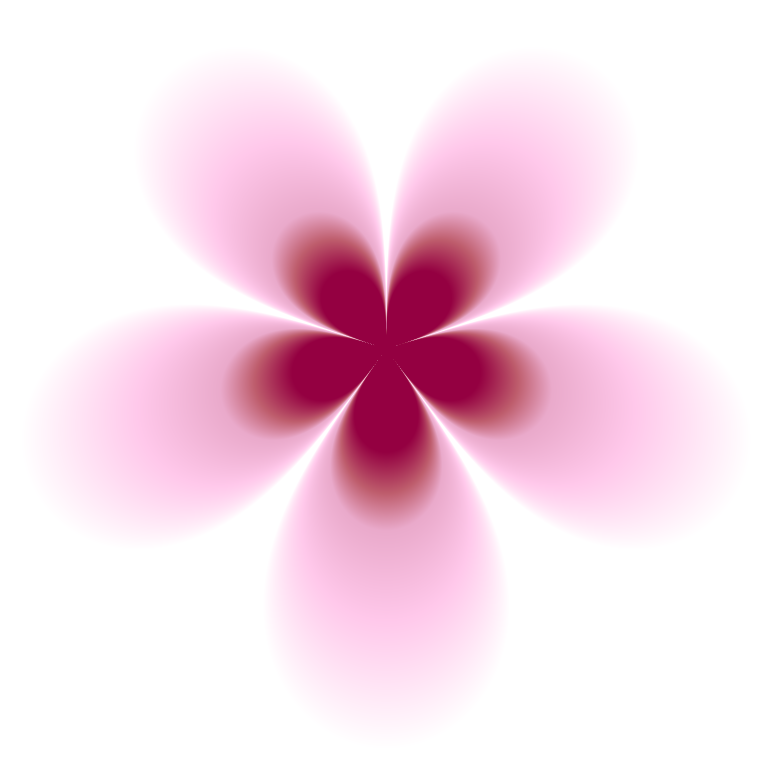
Give the GLSL for this background, as a Shadertoy shader.

```glsl
// A soft five-petalled pink blossom with a crimson heart on white.

const float HALF_PI = 1.57079633;
const float PETALS = 5.0;
const vec2 CENTER = vec2(0.503, 0.5456);
const float PETAL_LENGTH = 0.5;
const float ROUNDNESS = 0.4;  // lower values give fuller petals
const float DROOP = 0.07;     // lengthens the petals that point down

const vec3 CRIMSON = vec3(0.58, 0.0, 0.255);
const vec3 ROSE_BROWN = vec3(0.745, 0.365, 0.425);
const vec3 MAUVE = vec3(0.915, 0.665, 0.795);
const vec3 PINK = vec3(1.0, 0.785, 0.92);
const vec3 WHITE = vec3(1.0);

// Linear ramp from 0 at start to 1 at end
float ramp(float start, float end, float x) {
    return clamp((x - start) / (end - start), 0.0, 1.0);
}

// Radius relative to the petal outline: 0 at the heart, 1 on the rim
float petalDepth(vec2 p, float size) {
    float radius = max(length(p), 1e-5);
    float angle = atan(p.y, p.x + 1e-7);
    float lobe = abs(cos(0.5 * PETALS * (angle + HALF_PI)));
    float rim = size * pow(max(lobe, 1e-5), ROUNDNESS);
    return radius * (1.0 + DROOP * p.y / radius) / rim;
}

// Colour from the heart outwards
vec3 petalColor(float depth) {
    vec3 color = mix(CRIMSON, ROSE_BROWN, ramp(0.25, 0.35, depth));
    color = mix(color, MAUVE, ramp(0.35, 0.44, depth));
    color = mix(color, PINK, ramp(0.44, 0.66, depth));
    return mix(color, WHITE, ramp(0.66, 0.97, depth));
}

void mainImage(out vec4 fragColor, in vec2 fragCoord) {
    float scale = min(iResolution.x, iResolution.y);
    vec3 sum = vec3(0.0);

    // Four samples per pixel smooth the narrow gaps between petals
    for (int i = 0; i < 4; i++) {
        vec2 jitter = vec2(i % 2, i / 2) * 0.5 - 0.25;
        vec2 uv = (fragCoord + jitter - 0.5 * iResolution.xy) / scale + 0.5;
        sum += petalColor(petalDepth(uv - CENTER, PETAL_LENGTH));
    }
    fragColor = vec4(sum / 4.0, 1.0);
}
```
